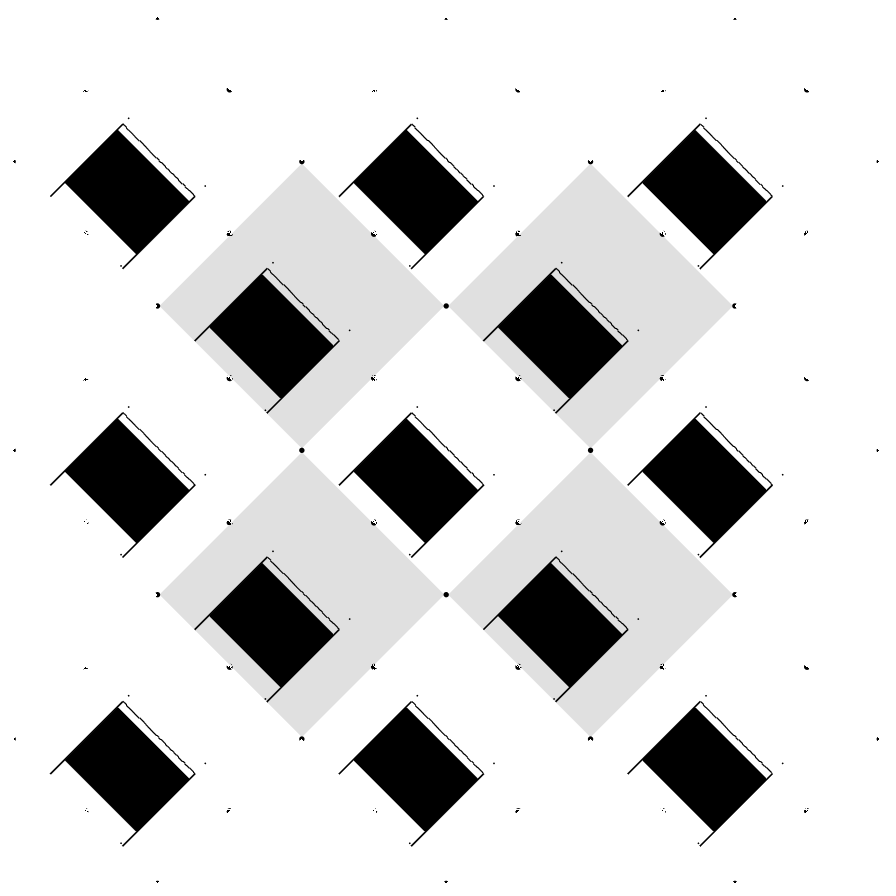
A Shadertoy shader for this pattern:

```glsl
// Diamond checkerboard of white and grey tiles, each with an offset black square, thin rails and gritty joints.

const vec2 CENTER = vec2(0.498, 0.4974);    // middle tile on the canvas
const float HALF_DIAGONAL = 0.1611;         // tile centre to corner
const float PATCH_REACH = 2.5;              // limit on tile centres, in half diagonals
const float GREY_SIZE = 0.987;              // grey fill as a share of its tile
const vec3 PAPER = vec3(1.0);
const vec3 GREY = vec3(0.88);
const vec3 INK = vec3(0.0);

// Tile space runs from -1 to 1 along both tile edges.
const vec2 SQUARE_CENTER = vec2(0.0, -0.422);
const vec2 SQUARE_HALF = vec2(0.5, 0.368);
const float RAIL_X = 0.5;
const float RAIL_BOTTOM = -0.985;
const float RAIL_TOP = 0.02;
const float RAIL_HALF_WIDTH = 0.008;
const float ROUGH_HALF_WIDTH = 0.006;
const float ROUGH_STEP = 0.03;
const float ROUGH_WOBBLE = 0.008;
const float CORNER_RADIUS = 0.026;
const float MIDPOINT_RADIUS = 0.03;
const float GRAIN = 0.016;
const float SPECK_RADIUS = 0.008;

float hash(vec2 p) {
    return fract(sin(dot(p, vec2(127.1, 311.7))) * 43758.5453);
}

float boxDistance(vec2 p, vec2 halfSize) {
    vec2 d = abs(p) - halfSize;
    return length(max(d, 0.0)) + min(max(d.x, d.y), 0.0);
}

float coverage(float distance, float pixel) {
    return clamp(0.5 - distance / pixel, 0.0, 1.0);
}

// Black square with two side rails and a ragged upper line
float motifDistance(vec2 q) {
    float square = boxDistance(q - SQUARE_CENTER, SQUARE_HALF);
    float railMiddle = 0.5 * (RAIL_BOTTOM + RAIL_TOP);
    float railHalf = 0.5 * (RAIL_TOP - RAIL_BOTTOM);
    float rails = boxDistance(vec2(abs(q.x) - RAIL_X, q.y - railMiddle),
                              vec2(RAIL_HALF_WIDTH, railHalf));
    float wobble = ROUGH_WOBBLE * (hash(vec2(floor(q.x / ROUGH_STEP), 3.0)) - 0.5);
    float rough = boxDistance(q - vec2(0.0, RAIL_TOP + wobble),
                              vec2(RAIL_X, ROUGH_HALF_WIDTH));
    return min(square, min(rails, rough));
}

// Small stray dots beyond the ends of the rails
float speckDistance(vec2 q) {
    float d = min(length(q - vec2(-0.5, 0.1)), length(q - vec2(0.5, 0.162)));
    return min(d, length(q - vec2(0.47, -0.975))) - SPECK_RADIUS;
}

// Joints at tile corners, broken grit at edge midpoints
float jointInk(vec2 q, float pixel) {
    vec2 a = abs(q);
    float corner = length(1.0 - a) - CORNER_RADIUS;
    float midpoint = length(vec2(1.0 - max(a.x, a.y), min(a.x, a.y))) - MIDPOINT_RADIUS;
    float grit = step(0.45, hash(floor(q / GRAIN)));
    return max(coverage(corner, pixel), grit * coverage(midpoint, pixel));
}

void mainImage(out vec4 fragColor, in vec2 fragCoord) {
    vec2 p = (fragCoord / iResolution.xy - CENTER) / HALF_DIAGONAL;
    float pixel = sqrt(2.0) / (HALF_DIAGONAL * min(iResolution.x, iResolution.y));

    // Diagonal tiling
    vec2 diagonal = vec2(p.x - p.y, p.x + p.y);
    vec2 tile = floor(diagonal * 0.5 + 0.5);
    vec2 q = diagonal - 2.0 * tile;
    vec2 tileCenter = vec2(tile.x + tile.y, tile.y - tile.x);
    float inside = step(max(abs(tileCenter.x), abs(tileCenter.y)), PATCH_REACH);
    float isGrey = mod(tile.x + tile.y, 2.0);

    // Tile fill
    float fill = coverage(boxDistance(q, vec2(GREY_SIZE)), pixel);
    vec3 color = mix(PAPER, GREY, inside * isGrey * fill);

    // Ink
    float ink = coverage(min(motifDistance(q), speckDistance(q)), pixel);
    ink = max(ink, jointInk(q, pixel));
    color = mix(color, INK, inside * ink);

    fragColor = vec4(color, 1.0);
}
```
